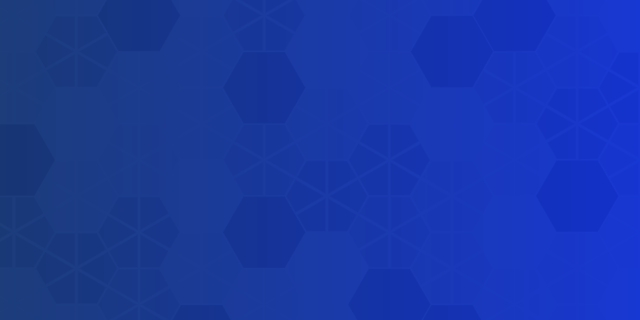
A Shadertoy shader for this background:

```glsl
// Blue gradient under a honeycomb of darker hexagons, some plain and some split by spokes.

const float ROOT3 = 1.7320508;

// 1 for the cells that are filled without spokes.
float plainCell(float col, float row) {
    float diagonal = col - 2.0 * row;
    float descent = col + 4.0 * row;
    bool upper = row > -0.5 && descent < 10.0 && mod(diagonal - 1.15, 5.7) < 1.3;
    bool lower = descent > 13.0 && abs(mod(diagonal, 7.0) - 5.0) < 0.5;
    bool bottomRow = abs(row - 4.0) < 0.5 && abs(mod(col, 4.0) - 3.0) < 0.5;
    return upper || lower || bottomRow ? 1.0 : 0.0;
}

// Darkness of a spoked cell: diagonal waves inside a band, over faint sines.
float spokedStrength(float col, float row) {
    float diagonal = col - 2.0 * row;
    float descent = col + 4.0 * row;
    float wave = smoothstep(-0.4, 0.4, cos(1.03 * (diagonal - 1.4)));
    float band = smoothstep(6.0, 10.0, descent) * (1.0 - smoothstep(17.5, 20.0, descent));
    bool topPair = abs(row) < 0.5 && col < 5.0 && abs(mod(col, 3.0) - 1.0) < 0.5;
    float faint = 0.08 + 0.08 * sin(col * 2.3 + row * 1.7);
    return max(max(faint, 0.7 * wave * band), topPair ? 0.6 : 0.0);
}

void mainImage(out vec4 fragColor, in vec2 fragCoord) {
    // Grid space: circumradius 1, rows counted down from the top.
    float radius = 0.1304;
    vec2 fromTop = vec2(fragCoord.x, iResolution.y - fragCoord.y) / iResolution.y;
    vec2 grid = (fromTop - vec2(0.0432, 0.0482)) / radius;
    float pixel = 1.0 / (iResolution.y * radius);

    // Nearest centre among the even and the odd columns.
    vec2 spacing = vec2(3.0, ROOT3);
    vec2 evenId = floor(grid / spacing + 0.5);
    vec2 oddId = floor(grid / spacing);
    vec2 evenOffset = grid - evenId * spacing;
    vec2 oddOffset = grid - (oddId + 0.5) * spacing;
    bool isEven = dot(evenOffset, evenOffset) < dot(oddOffset, oddOffset);
    vec2 offset = abs(isEven ? evenOffset : oddOffset);
    float col = isEven ? 2.0 * evenId.x : 2.0 * oddId.x + 1.0;
    float row = isEven ? evenId.y : oddId.y;

    // Distances to the cell border and to its three spoke lines.
    float border = 0.5 * ROOT3 - max(offset.y, dot(offset, vec2(0.5 * ROOT3, 0.5)));
    float spoke = min(offset.x, abs(0.5 * offset.x - 0.5 * ROOT3 * offset.y));

    // Plain cells fill the hexagon; spoked cells leave thin light gaps.
    float plainFill = smoothstep(-pixel, pixel, border - 0.012);
    float spokedFill = smoothstep(-pixel, pixel, min(border - 0.025, spoke - 0.035));
    float plain = plainCell(col, row);
    float shade = mix(spokedStrength(col, row) * spokedFill, plainFill, plain);

    // Horizontal gradient darkened by the cells.
    vec3 slateBlue = vec3(0.112, 0.238, 0.482);
    vec3 vividBlue = vec3(0.095, 0.218, 0.828);
    vec3 color = mix(slateBlue, vividBlue, fragCoord.x / iResolution.x);
    color -= shade * vec3(0.022, 0.028, 0.032);
    fragColor = vec4(color, 1.0);
}
```
